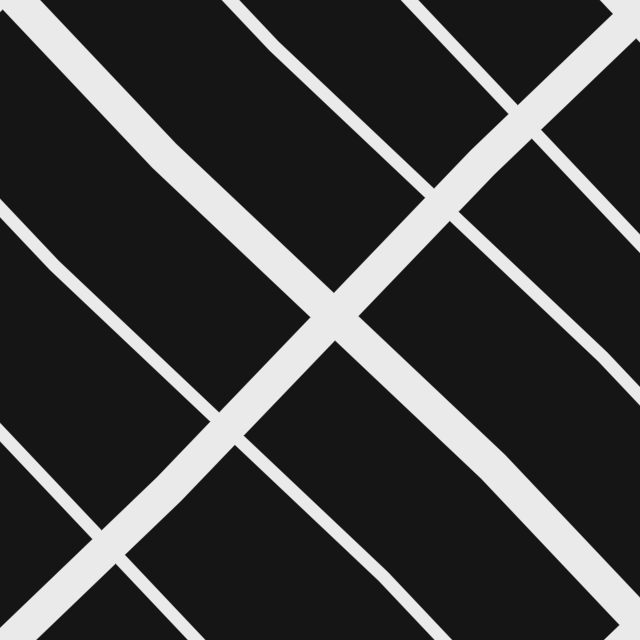
A three.js fragment shader for this pattern:

```glsl
// Draws a lattice of pale diagonal bars on near-black: thick bars crossing both
// ways and thin companions along one way. The plane is turned by 45 degrees and
// mirror-folded into one cell, so slightly tilted bars bend at each cell border.
varying vec2 vUv;

const vec3 GROUND = vec3(0.082);
const vec3 BAR = vec3(0.918);

// Lengths are measured along the diagonal axes x - y and x + y.
const float THICK_HALF = 0.0374;
const float THIN_HALF = 0.0142;
const float THIN_GAP = 0.343;
const float EDGE_SOFTNESS = 0.0018;

// Folds the plane into cells from -0.5 to 0.5, mirroring every other one.
vec2 mirrorFold(vec2 p) {
  vec2 cell = floor(p + 0.5);
  vec2 flip = 1.0 - 2.0 * mod(cell, 2.0);
  return (p - cell) * flip;
}

// Signed offset of a point from a slightly tilted line.
float tiltedLine(float across, float along, float shift, float tilt) {
  return across - shift - tilt * along;
}

// Soft-edged coverage of a bar around a center line.
float bar(float offset, float halfWidth) {
  return 1.0 - smoothstep(-EDGE_SOFTNESS, EDGE_SOFTNESS, abs(offset) - halfWidth);
}

void main() {
  // Diagonal axes, centered on the canvas
  vec2 diagonal = vec2(vUv.x - vUv.y, vUv.x + vUv.y - 1.0);
  vec2 p = mirrorFold(diagonal);

  // Center lines of the two bar directions
  float falling = tiltedLine(p.y, p.x, 0.0272, 0.028);
  float rising = tiltedLine(p.x, p.y, 0.018, -0.0205);

  // Thick bars both ways, thin bars on either side of the falling one
  float thick = max(bar(falling, THICK_HALF), bar(rising, THICK_HALF));
  float thin = bar(abs(falling) - THIN_GAP, THIN_HALF);

  gl_FragColor = vec4(mix(GROUND, BAR, max(thick, thin)), 1.0);
}
```
